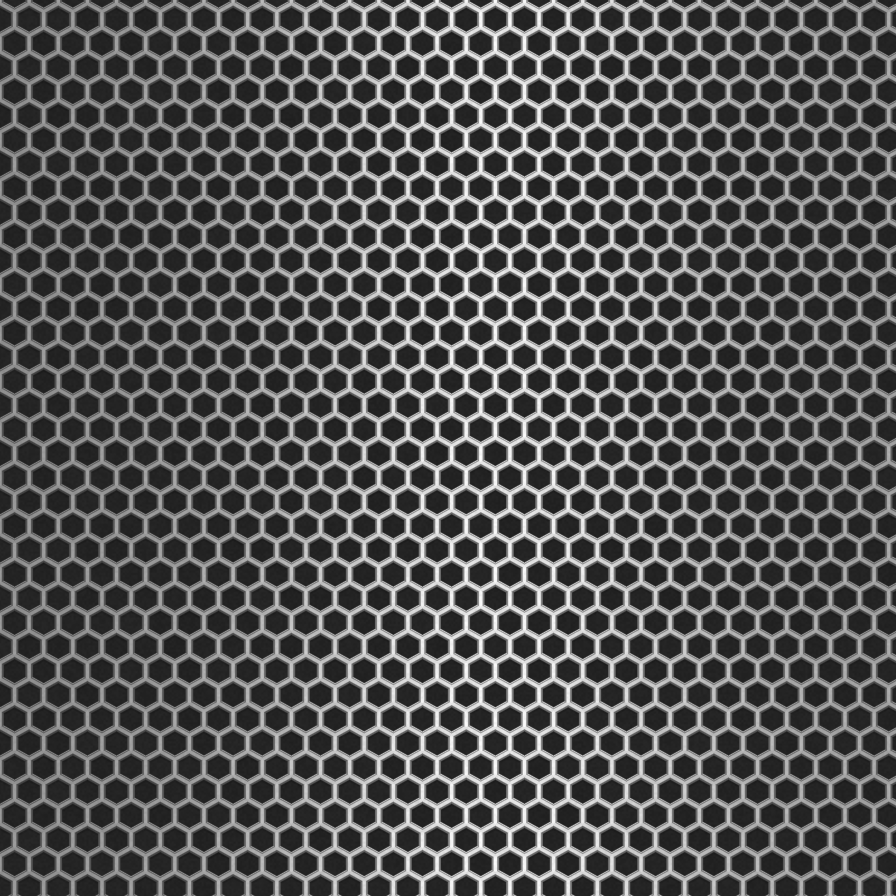
Write a three.js fragment shader that draws this pattern.

```glsl
// Brushed steel mesh: a honeycomb of dark hexagonal holes with bevelled bright walls.
// Each point is folded into its nearest hexagonal cell; the distance to the cell border
// shapes the wall profile, and a broad vertical band of light runs across the sheet.

varying vec2 vUv;

const vec2 CELL_COUNT = vec2(30.75, 37.14);   // columns and rows over the canvas
const vec2 CELL_ORIGIN = vec2(0.0, 0.655);    // centre of one cell
const float ROW_STEP = 0.8660254;             // row spacing in cell widths

// Distances from the cell border, in cell widths
const float CORE_EDGE = 0.062;
const float WALL_EDGE = 0.128;
const float LIP_CENTER = 0.107;
const float LIP_WIDTH = 0.022;
const float SOFTNESS = 0.028;

const vec3 HOLE_COLOR = vec3(0.138);
const vec3 METAL_COLOR = vec3(1.0);
const float BEVEL_SHADE = 0.53;
const float LIGHT_CENTER = 0.555;
const float LIGHT_WIDTH = 0.25;
const float LIGHT_LEFT = 0.60;
const float LIGHT_RIGHT = 0.66;
const float LIGHT_PEAK = 0.96;
const float GRAIN_SCALE = 420.0;
const float GRAIN_AMOUNT = 0.022;
const float CELL_VARIATION = 0.012;

float hash(vec2 p) {
  vec3 q = fract(vec3(p.xyx) * 0.1031);
  q += dot(q, q.yzx + 33.33);
  return fract((q.x + q.y) * q.z);
}

float noise(vec2 p) {
  vec2 i = floor(p);
  vec2 f = fract(p);
  f = f * f * (3.0 - 2.0 * f);
  return mix(mix(hash(i), hash(i + vec2(1.0, 0.0)), f.x),
             mix(hash(i + vec2(0.0, 1.0)), hash(i + 1.0), f.x), f.y);
}

// Offset of p from the centre of its hexagonal cell
vec2 hexOffset(vec2 p) {
  vec2 period = vec2(1.0, 2.0 * ROW_STEP);
  vec2 a = mod(p, period) - 0.5 * period;
  vec2 b = mod(p - 0.5 * period, period) - 0.5 * period;
  return dot(a, a) < dot(b, b) ? a : b;
}

float inside(float edge, float d) {
  return 1.0 - smoothstep(edge - SOFTNESS, edge + SOFTNESS, d);
}

void main() {
  vec2 p = (vUv - CELL_ORIGIN) * CELL_COUNT * vec2(1.0, ROW_STEP);
  vec2 local = hexOffset(p);
  vec2 id = floor((p - local) * vec2(2.0, 1.0 / ROW_STEP) + 0.5) + 100.0;

  // Distance to the border, and which way the nearest wall faces
  vec2 q = abs(local);
  float slope = dot(q, vec2(0.5, ROW_STEP));
  float border = 0.5 - max(q.x, slope);
  float slanted = smoothstep(-0.03, 0.03, slope - q.x);
  float lower = slanted * step(local.y, 0.0);
  float upper = slanted - lower;

  // Light band across the sheet
  float band = (vUv.x - LIGHT_CENTER) / LIGHT_WIDTH;
  float light = mix(mix(LIGHT_LEFT, LIGHT_RIGHT, vUv.x), LIGHT_PEAK, exp(-band * band));

  // Dark backing, shaded under the upper rim
  float grain = noise(vUv * GRAIN_SCALE) - 0.5;
  float tone = (hash(id) - 0.5) * CELL_VARIATION;
  vec3 color = HOLE_COLOR + grain * GRAIN_AMOUNT + tone;
  color -= 0.02 * upper * inside(0.2, border);

  // Bevel with a thin lit lip on the lower walls, then the bright core
  float lipOffset = (border - LIP_CENTER) / LIP_WIDTH;
  float lip = lower * exp(-lipOffset * lipOffset);
  float bevel = BEVEL_SHADE + 0.3 * lip - 0.1 * upper;
  float core = light * (1.0 - 0.07 * slanted + grain * 0.06);
  color = mix(color, METAL_COLOR * light * bevel, inside(WALL_EDGE, border));
  color = mix(color, METAL_COLOR * core, inside(CORE_EDGE, border));

  gl_FragColor = vec4(clamp(color, 0.0, 1.0), 1.0);
}
```
